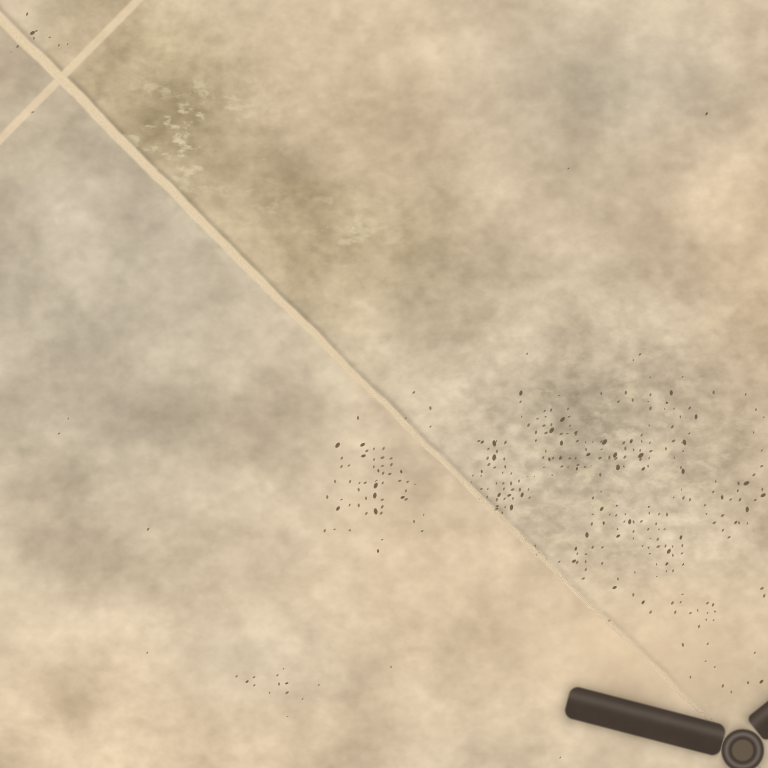
Reproduce this texture procedurally as a Shadertoy shader.

```glsl
// Worn beige stone floor tiles with diagonal grout, dark pits and a dark rod with a ring in the corner.
#define CROSSING vec2(0.081, 0.896)
#define ALONG vec2(0.711, -0.703)
#define BASE_COLOR vec3(0.815, 0.742, 0.632)
#define WARM_COLOR vec3(0.872, 0.775, 0.645)
#define GREY_COLOR vec3(0.745, 0.695, 0.610)
#define OLIVE_COLOR vec3(0.715, 0.645, 0.510)
#define GROUT_COLOR vec3(0.895, 0.810, 0.675)
#define PIT_COLOR vec3(0.390, 0.330, 0.245)
#define ROD_COLOR vec3(0.270, 0.230, 0.195)
#define MOTTLE 0.27
#define GRAIN 0.15

float hash(vec2 p) {
    vec3 q = fract(p.xyx * 0.1031);
    q += dot(q, q.yzx + 33.33);
    return fract((q.x + q.y) * q.z);
}

float noise(vec2 p) {
    vec2 i = floor(p), f = fract(p);
    f = f * f * (3.0 - 2.0 * f);
    return mix(mix(hash(i), hash(i + vec2(1, 0)), f.x),
               mix(hash(i + vec2(0, 1)), hash(i + vec2(1, 1)), f.x), f.y);
}

float fbm(vec2 p) {
    float sum = 0.0, amp = 0.5;
    for (int i = 0; i < 5; i++) {
        sum += amp * noise(p);
        p = mat2(1.6, 1.2, -1.2, 1.6) * p + 17.3;
        amp *= 0.55;
    }
    return sum / 1.055;
}

// Soft elliptical patch
float patchAt(vec2 p, vec2 center, vec2 radius) {
    vec2 q = (p - center) / radius;
    return exp(-dot(q, q));
}

float box(vec2 p, vec2 halfSize, float corner) {
    vec2 q = abs(p) - halfSize + corner;
    return length(max(q, 0.0)) + min(max(q.x, q.y), 0.0) - corner;
}

// Scattered elongated pits, one candidate per cell
float pits(vec2 p, float scale, float density, float blur) {
    vec2 cell = floor(p * scale), f = fract(p * scale);
    vec2 center = 0.3 + 0.4 * vec2(hash(cell + 5.1), hash(cell + 91.7));
    float angle = 0.3 + 1.5 * hash(cell + 37.0);
    vec2 q = mat2(cos(angle), -sin(angle), sin(angle), cos(angle)) * (f - center);
    float radius = mix(0.11, 0.24, hash(cell + 63.0));
    float d = length(q * vec2(1.0, 1.7)) - radius;
    float soft = max(blur * scale, 0.06);
    return step(hash(cell + 11.0), density) * (1.0 - smoothstep(-soft, soft, d));
}

void mainImage(out vec4 fragColor, in vec2 fragCoord) {
    vec2 p = fragCoord / iResolution.xy;
    float px = 1.0 / iResolution.y;

    // Tile frame: run follows the long joint, rise crosses it
    vec2 rel = p - CROSSING;
    float run = dot(rel, ALONG);
    float rise = dot(rel, vec2(-ALONG.y, ALONG.x));
    rise += 0.005 * sin(2.63 * clamp(run, 0.0, 1.19)) + 0.0025 * (noise(vec2(run * 30.0, 4.0)) - 0.5);
    float upper = smoothstep(-0.004, 0.004, rise);
    float lower = 1.0 - upper;

    // Broad tints of each tile
    vec2 warp = p + 0.10 * (vec2(fbm(p * 7.0), fbm(p * 7.0 + 40.0)) - 0.5);
    float grey = lower * (patchAt(warp, vec2(0.10, 0.62), vec2(0.27, 0.27)) + 0.4 * patchAt(warp, vec2(0.33, 0.13), vec2(0.13, 0.06)))
        + upper * (0.65 * patchAt(warp, vec2(0.82, 0.90), vec2(0.16, 0.09)) + 0.55 * patchAt(warp, vec2(0.78, 0.43), vec2(0.23, 0.16)));
    float olive = upper * (patchAt(warp, vec2(0.20, 0.88), vec2(0.14, 0.13)) + 0.8 * patchAt(warp, vec2(0.40, 0.69), vec2(0.17, 0.11)));
    float warm = lower * (0.75 * patchAt(warp, vec2(0.15, 0.04), vec2(0.35, 0.16)) + 0.6 * patchAt(warp, vec2(0.58, 0.27), vec2(0.18, 0.17)))
        + upper * (0.55 * patchAt(warp, vec2(0.50, 0.90), vec2(0.17, 0.17)) + 0.9 * patchAt(warp, vec2(1.0, 0.66), vec2(0.13, 0.30)))
        + 0.9 * patchAt(p, vec2(0.86, 0.16), vec2(0.17, 0.11));
    vec3 color = mix(BASE_COLOR, WARM_COLOR, clamp(warm, 0.0, 1.0));
    color = mix(color, GREY_COLOR, clamp(grey, 0.0, 0.9));
    color = mix(color, OLIVE_COLOR, clamp(olive, 0.0, 0.85));

    // Mottling, fine grain and pale scuffs
    vec2 stone = p + upper * 3.7;
    float mottle = fbm(stone * 11.0) - 0.5;
    float grain = fbm(stone * vec2(65.0, 85.0)) - 0.5;
    float pitted = upper * patchAt(p, vec2(0.78, 0.38), vec2(0.25, 0.19));
    float calm = 1.0 - 0.6 * patchAt(p, vec2(0.88, 0.14), vec2(0.16, 0.11));
    color += vec3(1.0, 0.98, 0.90) * calm * (MOTTLE * mottle + GRAIN * grain * (0.6 + 0.5 * olive + 1.1 * pitted));
    float scuff = smoothstep(0.56, 0.76, fbm(stone * vec2(48.0, 75.0) + 8.0));
    float scuffArea = upper * (patchAt(p, vec2(0.24, 0.82), vec2(0.11, 0.09)) + 0.8 * patchAt(p, vec2(0.43, 0.70), vec2(0.08, 0.04)) + 0.7 * pitted);
    color = mix(color, vec3(0.90, 0.84, 0.70), 0.7 * scuff * clamp(scuffArea, 0.0, 1.0));

    // Dark pits gathered in worn zones
    float density = upper * (0.55 * patchAt(p, vec2(0.80, 0.36), vec2(0.20, 0.11)) + 0.5 * patchAt(p, vec2(0.96, 0.21), vec2(0.06, 0.07))
        + 0.4 * patchAt(p, vec2(0.64, 0.38), vec2(0.12, 0.08)))
        + lower * (0.45 * patchAt(p, vec2(0.49, 0.37), vec2(0.07, 0.06)) + 0.4 * patchAt(p, vec2(0.37, 0.10), vec2(0.07, 0.025)))
        + 0.35 * patchAt(p, vec2(0.05, 0.97), vec2(0.04, 0.03));
    density *= smoothstep(0.25, 0.6, noise(p * 22.0)) * step(0.03, density);
    float pit = max(0.85 * pits(p, 58.0, density * 0.6, px), 0.65 * pits(p + 0.37, 95.0, density, px));
    color = mix(color, PIT_COLOR, pit);

    // Grout joints: the long one narrows and fades downwards
    float joint = mix(0.0058, 0.0020, clamp(run, 0.0, 1.0));
    float strength = mix(0.95, 0.45, smoothstep(0.3, 1.1, run)) * (1.0 - smoothstep(1.08, 1.18, run));
    float longJoint = strength * (1.0 - smoothstep(joint - px, joint + 0.0015 + px, abs(rise)));
    float crossJoint = 0.85 * (1.0 - smoothstep(0.0045 - px, 0.006 + px, abs(run + 0.003)));
    float groove = strength * exp(-pow((rise - joint - 0.003) / 0.004, 2.0));
    color *= 1.0 - 0.13 * groove;
    color = mix(color, GROUT_COLOR + 0.08 * grain, max(longJoint, crossJoint));

    // Rod, short second rod and ring with a soft contact shadow
    vec2 axis = normalize(vec2(0.189, -0.049));
    vec2 local = p - vec2(0.840, 0.061);
    local = vec2(dot(local, axis), dot(local, vec2(-axis.y, axis.x)));
    float rod = box(local, vec2(0.104, 0.0205), 0.011);
    vec2 stub = p - vec2(1.020, 0.078);
    stub = mat2(0.78, -0.62, 0.62, 0.78) * stub;
    float stubDist = box(stub, vec2(0.045, 0.019), 0.007);
    float ringRadius = length(p - vec2(0.967, 0.023));
    float ring = ringRadius - 0.027;
    float shape = min(min(rod, stubDist), ring);
    color *= 1.0 - 0.28 * exp(-max(shape, 0.0) / 0.007);
    float across = rod < stubDist ? local.y : stub.y;
    vec3 dark = ROD_COLOR + 0.09 * exp(-pow((across - 0.009) / 0.006, 2.0)) + 0.025 * grain;
    float rim = exp(-pow((ringRadius - 0.021) / 0.003, 2.0));
    vec3 ringColor = mix(vec3(0.40, 0.35, 0.29), ROD_COLOR, smoothstep(0.012, 0.016, ringRadius)) + 0.16 * rim;
    dark = mix(dark, ringColor, 1.0 - smoothstep(-px, px, ring));
    color = mix(color, dark, 1.0 - smoothstep(-px, px + 0.001, shape));

    fragColor = vec4(clamp(color, 0.0, 1.0), 1.0);
}
```
